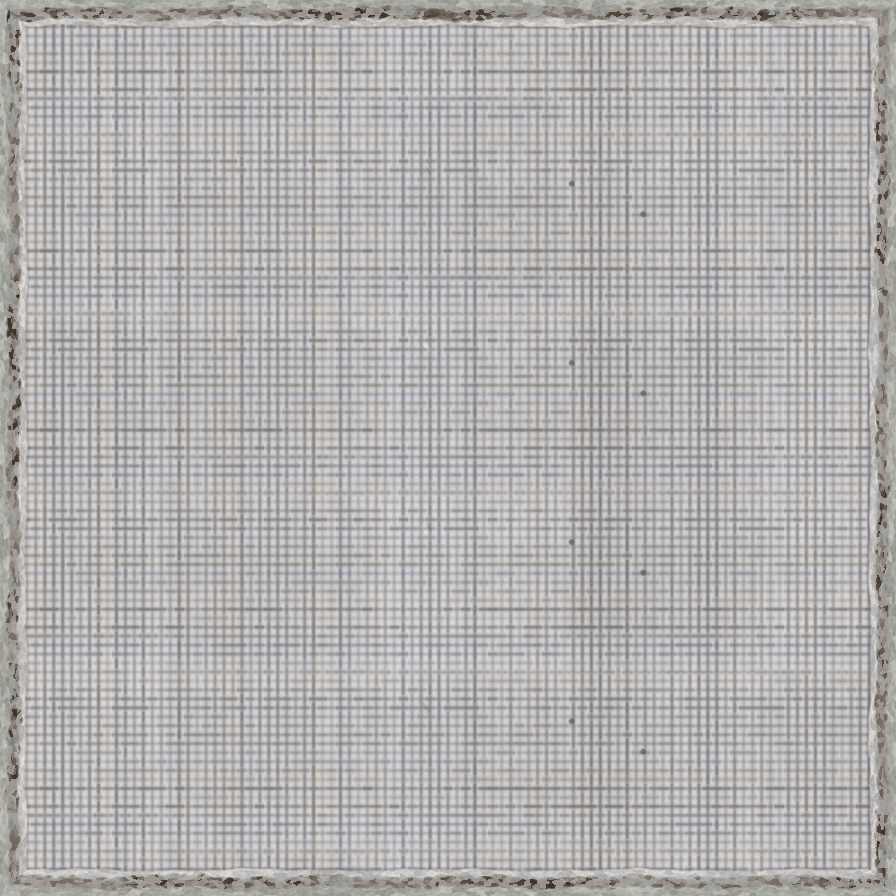
Write a three.js fragment shader that draws this texture.

```glsl
varying vec2 vUv;

#define THREADS 100.0
#define REPEATS 5.0
#define WARP_DEPTH 0.185
#define WEFT_DEPTH 0.165
#define FRAME_WIDTH 0.029
#define RUST_CENTRE 0.0155
#define RUST_HALF 0.0080
#define PAPER vec3(0.818, 0.813, 0.818)
#define PLASTER vec3(0.775, 0.77, 0.765)
#define STONE vec3(0.67, 0.67, 0.65)
#define RUST vec3(0.25, 0.20, 0.16)

const float TAU = 6.2831853;

float hash(vec2 p) {
  p = fract(p * vec2(0.1237, 0.3179));
  p += dot(p, p.yx + 23.45);
  return fract(p.x * p.y * 17.31);
}

// Cellular noise: nearest distance and the value of that cell
vec2 cells(vec2 p) {
  vec2 base = floor(p);
  vec2 nearest = vec2(9.0, 0.0);
  for (int j = -1; j <= 1; j++) {
    for (int i = -1; i <= 1; i++) {
      vec2 id = base + vec2(float(i), float(j));
      vec2 seed = id + vec2(hash(id + 3.1), hash(id + 17.7));
      float dist = length(p - seed);
      if (dist < nearest.x) nearest = vec2(dist, hash(id + 41.3));
    }
  }
  return nearest;
}

float waves(float t) {
  return 0.5 * sin(t * 37.0) + 0.3 * sin(t * 91.0 + 1.7) + 0.2 * sin(t * 213.0 + 4.1);
}

float thread(float t) {
  float crest = 0.5 + 0.5 * cos(TAU * t);
  return crest * crest;
}

float spot(vec2 p, vec2 centre, float radius) {
  return 1.0 - smoothstep(radius * 0.4, radius, length(p - centre));
}

vec3 weave(vec2 p) {
  // Patches joined by stepped seams
  float column = floor(p.x * 4.6 + 0.1);
  float band = floor(p.y * REPEATS + 0.75);
  float lift = 0.2 * step(0.6, hash(vec2(column, band + 5.0)));
  float rise = p.y * REPEATS + 0.75 - lift;
  float patchValue = hash(vec2(column + 9.0, floor(rise)));
  float seam = 1.0 - smoothstep(0.008, 0.025, abs(fract(rise + 0.5) - 0.5));

  // Uneven threads, whose weights recur in every band
  vec2 t = p * THREADS;
  vec2 index = floor(t + 0.5);
  float weftIndex = mod(index.y, THREADS / REPEATS);
  float warpWeight = 0.5 + 0.95 * hash(vec2(index.x, 2.0));
  float weftWeight = 0.5 + 0.95 * hash(vec2(7.0, weftIndex));
  float fleck = hash(vec2(index.x, weftIndex + 60.0)) - 0.5;
  float warp = thread(t.x) * warpWeight * (1.0 + 0.6 * fleck);
  float weft = thread(t.y) * weftWeight * (1.0 - 0.6 * fleck);

  vec3 color = PAPER - WARP_DEPTH * warp - WEFT_DEPTH * weft;
  color += 0.09 * warp * weft + 0.04 * fleck;
  color += 0.02 * (patchValue - 0.5) + 0.018 * waves(p.x * 0.45);
  color += 0.01 * waves(p.y * 0.849) + seam * 0.035 * cos(TAU * t.x);

  // Faint blue and yellow dye
  float dye = hash(vec2(index.x, 31.0)) + hash(vec2(weftIndex, 53.0)) - 1.0;
  color += dye * vec3(-0.012, -0.003, 0.02);

  // Knots and pale slubs, once per band
  for (int i = 0; i < 4; i++) {
    float y = 0.195 + float(i) / REPEATS;
    float knot = max(spot(p, vec2(0.638, y), 0.0045), spot(p, vec2(0.718, y - 0.034), 0.0045));
    color = mix(color, vec3(0.36, 0.35, 0.36), 0.75 * knot);
    float slub = spot(p, vec2(0.475, y + 0.015), 0.009);
    color += 0.1 * slub * waves(p.x * 6.0 + p.y * 4.0);
  }
  return color;
}

vec3 frame(float along, float edge) {
  vec2 grit = cells(vec2(along * 85.0, edge * 210.0));
  vec2 chips = cells(vec2(along * 150.0, edge * 230.0) + 11.0);
  vec3 color = mix(STONE, PLASTER, smoothstep(0.012, 0.022, edge));
  color += 0.14 * (grit.y - 0.5) + 0.1 * (chips.x - 0.45);

  // Broken rusty crevice with pale chips
  float offset = abs(edge - RUST_CENTRE - 0.003 * waves(along));
  float crevice = 1.0 - smoothstep(RUST_HALF * 0.45, RUST_HALF, offset + 0.004 * (grit.x - 0.5));
  float wear = smoothstep(-0.6, 0.5, waves(along * 0.43 + 2.0));
  float decay = smoothstep(0.3, 0.8, chips.y) * (0.4 + 0.6 * wear);
  vec3 stain = mix(vec3(0.61, 0.59, 0.56), RUST, decay);
  return mix(color, stain, crevice * (0.3 + 0.7 * smoothstep(0.2, 0.6, grit.y)));
}

void main() {
  vec2 p = vUv;
  vec2 inset = min(p, 1.0 - p);
  float edge = min(inset.x, inset.y);
  bool upright = inset.x < inset.y;
  float side = upright ? step(0.5, p.x) : 2.0 + step(0.5, p.y);
  float along = (upright ? p.y : p.x) + side * 1.37;

  // Ragged plaster lip over the cloth
  float lip = FRAME_WIDTH + 0.0025 * waves(along * 0.8);
  float cloth = smoothstep(lip - 0.0015, lip + 0.0015, edge);
  float shade = 1.0 - smoothstep(0.0, 0.003, abs(edge - lip - 0.001));
  vec3 color = mix(frame(along, edge), weave(p), cloth) - 0.05 * shade;
  gl_FragColor = vec4(clamp(color, 0.0, 1.0), 1.0);
}
```
